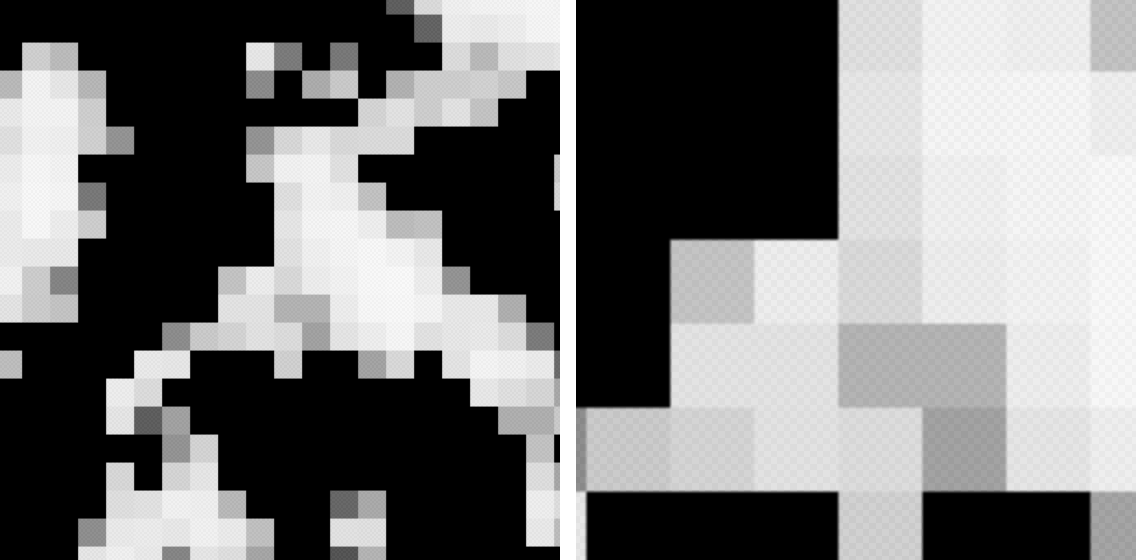
Left, the full canvas; right, a detail of the centre.
Give the GLSL for this texture, as a three.js fragment shader.

```glsl
#define CELLS 20.0
#define GRID_SHIFT vec2(0.21, 0.52)
#define EDGE 0.03
#define BLOB_CELLS 5.3
#define THRESHOLD 0.038
#define KNEE 0.026
#define DARKEST 0.32
#define GRAIN 0.012
#define SEED vec2(17.3, 41.7)

varying vec2 vUv;

float hash(vec2 p) {
  vec3 q = fract(vec3(p.xyx) * vec3(0.1031, 0.1030, 0.0973));
  q += dot(q, q.yzx + 33.33);
  return fract((q.x + q.y) * q.z);
}

// Slope of a randomly turned unit gradient at one lattice corner
float cornerSlope(vec2 corner, vec2 offset) {
  float angle = 6.28319 * hash(corner);
  return dot(vec2(cos(angle), sin(angle)), offset);
}

float gradientNoise(vec2 p) {
  vec2 i = floor(p);
  vec2 f = p - i;
  vec2 w = f * f * (3.0 - 2.0 * f);
  vec2 e = vec2(1.0, 0.0);
  float low = mix(cornerSlope(i, f), cornerSlope(i + e.xy, f - e.xy), w.x);
  float high = mix(cornerSlope(i + e.yx, f - e.yx), cornerSlope(i + e.xx, f - e.xx), w.x);
  return mix(low, high, w.y);
}

float fractalNoise(vec2 p) {
  float sum = 0.0;
  float amplitude = 1.0;
  for (int octave = 0; octave < 3; octave++) {
    sum += amplitude * gradientNoise(p);
    p = p * 2.07 + SEED;
    amplitude *= 0.5;
  }
  return sum;
}

// Flat grey of one cell: black below the threshold, then a steep rise to white
float cellTone(vec2 cell) {
  float excess = max(fractalNoise(cell / BLOB_CELLS + SEED) - THRESHOLD, 0.0);
  float tone = excess / (excess + KNEE);
  return tone * step(DARKEST, tone);
}

void main() {
  // Blend the four nearest cells only in a thin band along their borders
  vec2 p = vUv * CELLS + GRID_SHIFT - 0.5;
  vec2 cell = floor(p);
  vec2 blend = smoothstep(0.5 - EDGE, 0.5 + EDGE, p - cell);
  vec2 e = vec2(1.0, 0.0);
  float low = mix(cellTone(cell), cellTone(cell + e.xy), blend.x);
  float high = mix(cellTone(cell + e.yx), cellTone(cell + e.xx), blend.x);
  float tone = mix(low, high, blend.y);

  // Faint dither on the lit cells
  vec2 dot2 = floor(vUv * 256.0);
  float dither = mod(dot2.x + dot2.y, 2.0) * 2.0 - 1.0;
  tone += GRAIN * dither * step(DARKEST, tone);

  gl_FragColor = vec4(vec3(clamp(tone, 0.0, 1.0)), 1.0);
}
```
